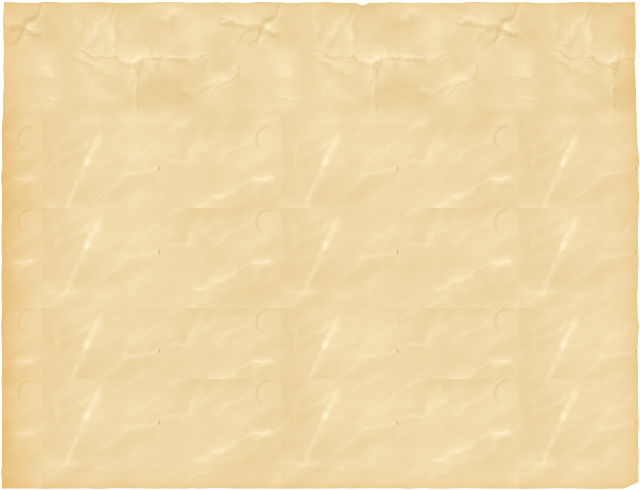
This texture is drawn by a WebGL 2 fragment shader. Its source:

```glsl
#version 300 es
precision highp float;
// Crumpled parchment sheet: creased tiles repeated across, cut in uneven rows, with torn and toasted edges.
uniform vec2 u_resolution;
out vec4 outColor;

#define PAPER vec3(0.938, 0.850, 0.660)
#define TONE vec3(0.031, 0.046, 0.070)
#define TOAST vec3(0.91, 0.72, 0.43)
#define BACKDROP vec3(1.0, 1.0, 0.99)
#define PERIOD 48.64
#define BODY_START 8.67
#define HEAD_START 13.6
#define GRAIN 0.20
#define MOTTLE 1.9
#define SEAM 0.16

float hash(vec2 p) {
  return fract(sin(dot(p, vec2(127.1, 311.7))) * 43758.5453);
}

float noise(vec2 p) {
  vec2 i = floor(p), f = fract(p);
  f = f * f * (3.0 - 2.0 * f);
  return mix(mix(hash(i), hash(i + vec2(1, 0)), f.x),
             mix(hash(i + vec2(0, 1)), hash(i + vec2(1, 1)), f.x), f.y);
}

float fbm(vec2 p) {
  float sum = 0.0, amp = 0.5;
  for (int i = 0; i < 4; i++) {
    sum += amp * noise(p);
    p = p * 2.03 + 7.3;
    amp *= 0.5;
  }
  return sum;
}

// Offset that makes straight folds wander
vec2 wander(vec2 p, float scale) {
  return vec2(fbm(p * scale), fbm(p * scale + 40.0)) - 0.47;
}

// Patchy fold from a to b: a lit ridge with a soft halo and a shaded flank on one side
float crease(vec2 p, vec2 a, vec2 b, float width, float shade) {
  vec2 ab = b - a, ap = p - a;
  float len = length(ab);
  float along = dot(ap, ab) / (len * len);
  float side = (ab.x * ap.y - ab.y * ap.x) / len;
  float past = max(max(-along, along - 1.0), 0.0) * len;
  float fade = exp(-past * past * 0.6) * (0.25 + 0.9 * noise(p * 0.55 + 3.0));
  width *= 0.7 + 0.7 * noise(p * 0.4 + 21.0);
  float s = side / width, flank = (s - 1.5) / 1.1;
  return fade * (0.75 * exp(-s * s) + 0.3 * exp(-s * s / 9.0) - shade * exp(-flank * flank));
}

// Scattered short folds around a mean angle
float scatter(vec2 p, float seed, vec2 area, float angle, float spread, float shade) {
  float sum = 0.0;
  for (float i = 0.0; i < 14.0; i++) {
    vec2 key = vec2(i, seed);
    vec2 mid = area * vec2(fract(i * 0.618 + 0.1), hash(key));
    float turn = angle + spread * (hash(key + 30.0) - 0.5);
    vec2 arm = vec2(cos(turn), sin(turn)) * mix(1.2, 3.6, hash(key + 60.0));
    sum += crease(p, mid - arm, mid + arm, mix(0.35, 0.75, hash(key + 90.0)), shade);
  }
  return sum;
}

float speck(vec2 p, vec2 center, vec2 radius) {
  return exp(-dot((p - center) / radius, (p - center) / radius));
}

float bodyTone(vec2 p) {
  vec2 w = p + 2.6 * wander(p, 0.4);
  float inset = smoothstep(0.0, 2.0, min(p.x, PERIOD - p.x));
  float t = MOTTLE * (fbm(vec2(0.87 * p.x - 0.5 * p.y, p.x + 1.7 * p.y) * 0.13 + 4.0) - 0.49);
  t += 0.55 * inset * scatter(w, 5.0, vec2(PERIOD, 20.0), -0.5, 0.9, 0.45);
  t += 1.1 * crease(w, vec2(11.7, 3.2), vec2(8.8, 7.6), 0.60, 0.2);
  t += 1.1 * crease(w, vec2(8.6, 7.8), vec2(4.6, 16.8), 0.55, 0.2);
  t += 1.0 * crease(w, vec2(32.0, 2.0), vec2(29.7, 6.5), 0.45, 0.3);
  t += 0.8 * crease(w, vec2(16.7, 10.5), vec2(29.4, 7.1), 0.42, 0.3);
  t += 0.9 * crease(w, vec2(32.1, 16.4), vec2(47.0, 10.2), 0.45, 0.4);
  t += 0.7 * crease(w, vec2(1.7, 2.5), vec2(3.2, 7.6), 0.55, 0.2);
  vec2 arc = p - vec2(46.3, 2.9);
  float ring = (length(arc) - 2.6) / 0.28;
  t -= 1.1 * exp(-ring * ring) * smoothstep(0.8, -1.0, arc.x) * smoothstep(2.8, 0.8, arc.y);
  t += SEAM * (step(17.7, p.x) - 0.5) * smoothstep(10.0, 16.0, p.y);
  t -= 4.0 * speck(p, vec2(23.8, 8.8), vec2(0.16, 0.34));
  return t - 1.6 * speck(p, vec2(11.7, 15.2), vec2(0.2));
}

float headTone(vec2 p) {
  vec2 w = p + 3.4 * wander(p, 0.38);
  float inset = smoothstep(0.0, 3.0, min(p.x, PERIOD - p.x));
  float t = 1.4 * MOTTLE * (fbm(p * 0.16 + 5.0) - 0.5) * inset - 0.25;
  t += 0.75 * inset * scatter(w, 17.0, vec2(PERIOD, 24.0), -0.7, 2.6, 0.9);
  t += 1.0 * crease(w, vec2(3.4, 10.3), vec2(14.5, 12.2), 0.45, 1.2);
  t += 1.0 * crease(w, vec2(14.5, 11.8), vec2(27.2, 11.4), 0.40, 1.2);
  t += 0.9 * crease(w, vec2(14.3, 23.0), vec2(14.5, 12.8), 0.36, 1.2);
  t += 1.1 * crease(w, vec2(33.2, 3.2), vec2(43.2, 6.2), 0.55, 1.4);
  return t + 1.3 * crease(w, vec2(44.0, 1.7), vec2(39.4, 8.5), 0.55, 1.9);
}

void main() {
  // Units are hundredths of the height, measured down from the top left
  float unit = 100.0 / u_resolution.y;
  vec2 p = vec2(gl_FragCoord.x, u_resolution.y - gl_FragCoord.y) * unit;
  float right = u_resolution.x * unit;

  // Repeats across; uneven row cuts down
  float rowTop = 25.5 + 17.0 * step(42.5, p.y) + 20.3 * step(62.8, p.y) + 14.6 * step(77.4, p.y);
  vec2 body = vec2(mod(p.x - BODY_START, PERIOD), p.y - rowTop);
  vec2 head = vec2(mod(p.x - HEAD_START, PERIOD), p.y);
  float tone = mix(headTone(head), bodyTone(body), smoothstep(20.5, 25.0, p.y));
  tone -= SEAM * 1.5 * exp(-max(body.y, 0.0) * 0.5) * step(25.5, p.y);
  tone += 0.8 * (fbm(p * 0.07) - 0.47) + GRAIN * (noise(p * 3.2) + noise(p * 5.0) - 1.0);
  vec3 color = PAPER + TONE * tone;

  // Torn outline and toasted borders
  float lower = smoothstep(18.0, 30.0, p.y);
  float left = p.x - mix(0.7, 0.35, lower) + 0.4 * (fbm(vec2(p.y * 0.3, 3.0)) - 0.5);
  float far = right - p.x - mix(0.95, 0.35, lower) + 0.6 * (fbm(vec2(p.y * 0.3, 8.0)) - 0.5);
  float top = p.y - 0.5 + 0.4 * (fbm(vec2(p.x * 0.3, 13.0)) - 0.5) - 0.6 * exp(-pow(p.x - 74.0, 2.0));
  float bottom = 100.0 - p.y - 0.3 + 0.2 * (fbm(vec2(p.x * 0.3, 17.0)) - 0.5);
  float corner = (right - p.x) * 0.4 + (100.0 - p.y) * 0.9 - 1.6;
  float edge = min(min(min(left, far), min(top, bottom)), corner);
  float burn = mix(0.4, 0.8, lower) * exp(-max(left, 0.0) / 3.6) + 0.5 * exp(-max(far, 0.0) / 2.2);
  burn += 0.3 * exp(-max(top, 0.0) / 1.0) + 0.4 * exp(-max(bottom, 0.0) / 1.4);
  color = mix(color, TOAST, clamp(burn * (0.7 + 0.6 * fbm(p * 0.5)), 0.0, 0.85));
  outColor = vec4(mix(BACKDROP, color, smoothstep(-0.5 * unit, 0.5 * unit, edge)), 1.0);
}
```
